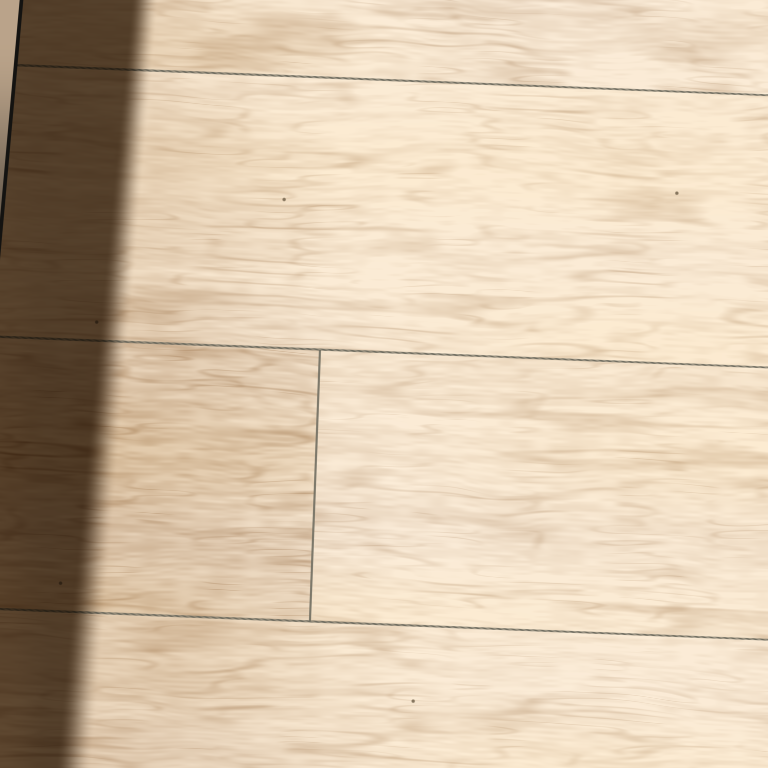
Write a Shadertoy shader that draws this texture.

```glsl
// Pale oak floor planks with thin grey seams, a soft shadow and a wall edge at the left.

const float ROW_HEIGHT   = 0.3545;  // plank width across the canvas
const float ROW_START    = 0.207;   // height of the lowest seam at the left
const float ROW_TILT     = 0.040;   // fall of the seams towards the right
const float PLANK_LENGTH = 2.4;
const float PLANK_SHIFT  = 0.8;     // stagger from row to row
const float JOINT_START  = 0.3965;
const float JOINT_TILT   = 0.037;
const float SEAM_HALF    = 0.0014;
const float EDGE_HALF    = 0.0024;
const float SPECK_CELLS  = 6.0;
const float SPECK_CHANCE = 0.10;
const float STREAKS      = 0.42;    // strength of the thin dark fibres

const vec3 PALE_OAK   = vec3(0.972, 0.905, 0.812);
const vec3 TAN_OAK    = vec3(0.805, 0.695, 0.570);
const vec3 SEAM_GREY  = vec3(0.44, 0.43, 0.38);
const vec3 SPECK_DARK = vec3(0.42, 0.36, 0.27);
const vec3 WALL       = vec3(0.73, 0.64, 0.54);
const vec3 EDGE_BLACK = vec3(0.08, 0.075, 0.065);
const vec3 SHADE      = vec3(0.365, 0.305, 0.235);  // light left in the shadow

float hash(vec2 p) {
    return fract(sin(dot(p, vec2(127.1, 311.7))) * 43758.5453);
}

float noise(vec2 p) {
    vec2 i = floor(p), f = fract(p);
    f = f * f * (3.0 - 2.0 * f);
    return mix(mix(hash(i), hash(i + vec2(1, 0)), f.x),
               mix(hash(i + vec2(0, 1)), hash(i + vec2(1, 1)), f.x), f.y);
}

// Coverage of a line of the given half width at distance d.
float line(float d, float halfWidth, float px) {
    return 1.0 - smoothstep(halfWidth - 0.7 * px, halfWidth + 0.7 * px, abs(d));
}

// Thin broken fibre lines along the zero level of a stretched noise.
float fibres(vec2 p, vec2 scale) {
    float ridge = 1.0 - abs(2.0 * noise(p * scale) - 1.0);
    float broken = smoothstep(0.35, 0.75, noise(p * scale * vec2(1.7, 0.35) + 40.0));
    return smoothstep(0.70, 1.0, ridge) * broken;
}

// Broad bands, fine fibres and a crisp short texture, mostly darkening.
float woodGrain(vec2 p) {
    p.y += 0.016 * (noise(p * vec2(4.0, 8.0)) - 0.5)
         + 0.006 * (noise(p * vec2(14.0, 24.0)) - 0.5);
    float bands = noise(p * vec2(1.6, 24.0)) - 0.5;
    float fine = noise(p * vec2(9.0, 120.0) + 11.0) - 0.5;
    float crisp = noise(p * vec2(45.0, 300.0) + 23.0) - 0.5;
    float dark = fibres(p, vec2(6.0, 62.0)) + 0.7 * fibres(p + 3.7, vec2(13.0, 130.0));
    return 0.20 * bands + 0.24 * fine + 0.27 * crisp - STREAKS * (dark - 0.18);
}

// Sparse small dark flecks, one at most per cell.
float specks(vec2 p, float px) {
    vec2 cell = floor(p * SPECK_CELLS);
    vec2 centre = cell + 0.2 + 0.6 * vec2(hash(cell + 3.1), hash(cell + 7.7));
    float d = length(p - centre / SPECK_CELLS);
    return step(hash(cell + 1.3), SPECK_CHANCE) * (1.0 - smoothstep(0.001, 0.002 + px, d));
}

void mainImage(out vec4 fragColor, in vec2 fragCoord) {
    vec2 p = fragCoord / iResolution.xy;
    float px = 1.0 / iResolution.y;

    // Plank layout
    float v = (p.y + ROW_TILT * p.x - ROW_START) / ROW_HEIGHT;
    float row = floor(v);
    float u = (p.x - JOINT_TILT * p.y - JOINT_START - row * PLANK_SHIFT) / PLANK_LENGTH;
    float column = floor(u);
    vec2 plank = vec2(row, column);
    float seamDist = (v - floor(v + 0.5)) * ROW_HEIGHT;
    float jointDist = (u - floor(u + 0.5)) * PLANK_LENGTH;

    // Wood tone: side light, plank variation and grain
    vec2 grainPos = vec2(p.x, p.y + ROW_TILT * p.x) + 7.0 * hash(plank + 2.0);
    float tone = 0.40 + 0.54 * smoothstep(0.08, 0.56, p.x + 0.12 * (p.y - 0.5));
    tone += 0.06 * (hash(plank) - 0.5);
    float darkPlank = 1.0 - step(0.5, abs(mod(row + 2.0 * column, 4.0) - 2.0));
    tone -= 0.22 * darkPlank;
    tone += woodGrain(grainPos) * (0.95 + 0.35 * darkPlank);
    vec3 color = mix(TAN_OAK, PALE_OAK, min(tone, 1.08));
    float hue = noise(grainPos * vec2(2.0, 9.0) + 31.0) - 0.5;
    color += hue * vec3(0.005, -0.006, -0.035);
    color = mix(color, SPECK_DARK, 0.8 * specks(p, px));

    // Seams, the long ones with a fine twisted pattern, fading to the right
    float twist = 0.84 + 0.16 * sin(6.2832 * (p.x * 105.0 + seamDist * 220.0));
    float seamHalf = SEAM_HALF * mix(1.1, 0.85, p.x);
    color = mix(color, SEAM_GREY, line(seamDist, seamHalf, px) * twist);
    color = mix(color, SEAM_GREY, 0.9 * line(jointDist, SEAM_HALF, px));

    // Soft shadow, a little lighter at the lower left
    float shadowEdge = 0.096 + 0.093 * p.y;
    float penumbra = mix(0.024, 0.018, p.y);
    float lit = smoothstep(-penumbra, penumbra, p.x - shadowEdge);
    float bounce = 1.0 + 0.12 * (1.0 - smoothstep(0.0, 0.07, p.x)) * (1.0 - p.y);
    color *= mix(SHADE * bounce, vec3(1.0), lit);

    // Wall strip and its black gap in the upper left
    float edge = p.x - 0.028 + 0.09 * (1.0 - p.y);
    vec3 wall = WALL * mix(0.55, 1.0, smoothstep(0.68, 0.95, p.y));
    color = mix(wall, color, smoothstep(-px, px, edge));
    color = mix(color, EDGE_BLACK, line(edge, EDGE_HALF, px));

    fragColor = vec4(clamp(color, 0.0, 1.0), 1.0);
}
```
